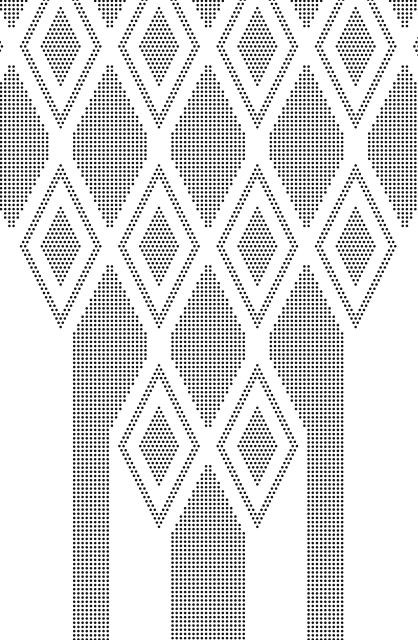
Write a Shadertoy shader that draws this pattern.

```glsl
// Halftone lattice of diamonds tapering downward into three dotted pillars.
// Each layer finds its nearest tile, then the nearest dot in that tile, and
// an index mask decides whether the dot is inked.

const float CANVAS_HEIGHT = 768.0;            // design units up the canvas
const vec2  TILE = vec2(118.0, 239.8);        // spacing between diamonds
const float RING_TOP = 712.3;                 // centre of first framed row
const float SOLID_TOP = 832.3;                // centre of first solid row
const vec2  STAGGER_STEP = vec2(2.5, 5.1);    // half column, full row
const float GRID_STEP = 5.03;
const float DOT_RADIUS = 1.5;
const float HALF_COLUMNS = 8.5;               // widest solid row, in dots
const vec3  PAPER = vec3(1.0);
const vec3  INK = vec3(0.07, 0.06, 0.06);

// Antialiased disc centred on the origin
float dotInk(vec2 offset, float pixel) {
    return clamp(0.5 - (length(offset) - DOT_RADIUS) / pixel, 0.0, 1.0);
}

// Dot index on a square grid with columns at half steps
vec2 gridIndex(vec2 p) {
    return vec2(floor(p.x / GRID_STEP) + 0.5, round(p.y / GRID_STEP));
}

// Dot index on a staggered grid where column + row is odd
vec2 staggerIndex(vec2 p) {
    float row = round(p.y / STAGGER_STEP.y);
    float parity = 1.0 - mod(abs(row), 2.0);
    float column = 2.0 * round((p.x / STAGGER_STEP.x - parity) * 0.5) + parity;
    return vec2(column, row);
}

// Small filled diamond inside a frame two dots thick
float framedDiamond(vec2 p, float pixel) {
    vec2 index = staggerIndex(p);
    float shell = abs(index.x) + abs(index.y);
    bool inked = shell < 9.5 || (shell > 16.5 && shell < 19.5);
    return inked ? dotInk(p - index * STAGGER_STEP, pixel) : 0.0;
}

// Diamond with stepped sides and clipped left and right corners
float solidDiamond(vec2 p, float pixel) {
    vec2 index = gridIndex(p);
    float steps = floor((19.0 - abs(index.y)) * 0.5);
    float reach = min(HALF_COLUMNS, 0.5 + steps);
    bool inked = steps >= 0.0 && abs(index.x) < reach + 0.1;
    return inked ? dotInk(p - index * GRID_STEP, pixel) : 0.0;
}

// Strip hanging below the origin, from firstColumn outward
float pillar(vec2 p, float firstColumn, float pixel) {
    vec2 index = gridIndex(p);
    bool inked = index.y <= 0.0 && index.x > firstColumn - 0.1
              && index.x < HALF_COLUMNS + 0.1;
    return inked ? dotInk(p - index * GRID_STEP, pixel) : 0.0;
}

// Framed rows: each lower row loses one tile per side
float framedLayer(vec2 p, float pixel) {
    float row = round((RING_TOP - p.y) / TILE.y);
    float centerX = (floor(p.x / TILE.x) + 0.5) * TILE.x;
    if (abs(centerX) > TILE.x * (2.5 - row) + 1.0) return 0.0;
    return framedDiamond(p - vec2(centerX, RING_TOP - row * TILE.y), pixel);
}

// Solid rows sit between the framed ones
float solidLayer(vec2 p, float pixel) {
    float row = round((SOLID_TOP - p.y) / TILE.y);
    float centerX = round(p.x / TILE.x) * TILE.x;
    if (abs(centerX) > TILE.x * (3.0 - row) + 1.0) return 0.0;
    return solidDiamond(p - vec2(centerX, SOLID_TOP - row * TILE.y), pixel);
}

// One full pillar in the middle and mirrored half pillars at the sides
float pillarLayer(vec2 p, float pixel) {
    vec2 middle = p - vec2(0.0, SOLID_TOP - 3.0 * TILE.y);
    vec2 side = vec2(abs(p.x) - TILE.x, p.y - SOLID_TOP + 2.0 * TILE.y);
    return max(pillar(middle, -HALF_COLUMNS, pixel), pillar(side, 0.5, pixel));
}

void mainImage(out vec4 fragColor, in vec2 fragCoord) {
    float pixel = CANVAS_HEIGHT / iResolution.y;
    vec2 p = fragCoord * pixel;
    p.x -= 0.498 * iResolution.x * pixel;     // axis of symmetry

    float ink = framedLayer(p, pixel);
    ink = max(ink, solidLayer(p, pixel));
    ink = max(ink, pillarLayer(p, pixel));
    fragColor = vec4(mix(PAPER, INK, ink), 1.0);
}
```
